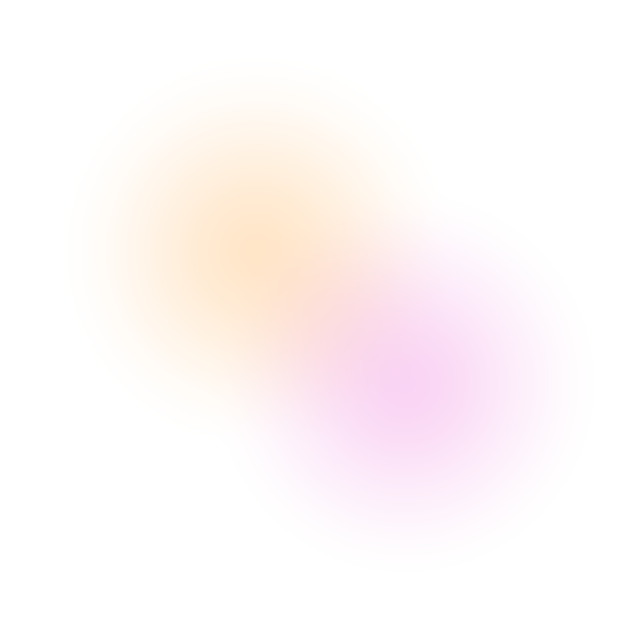
This background is drawn by a Shadertoy shader. Its source:

```glsl
#define AMBER_CENTER vec2(-0.102, 0.096)
#define AMBER_RADIUS 0.321
#define AMBER_TINT vec3(1.0, 0.900, 0.785)
#define PINK_CENTER vec2(0.137, -0.116)
#define PINK_RADIUS 0.315
#define PINK_TINT vec3(0.978, 0.830, 0.955)
#define FALLOFF_EASE 0.75

// Round glow: 1 at the center, easing to 0 at the radius
float glow(vec2 point, vec2 center, float radius) {
    float closeness = clamp(1.0 - length(point - center) / radius, 0.0, 1.0);
    return mix(closeness, smoothstep(0.0, 1.0, closeness), FALLOFF_EASE);
}

void mainImage(out vec4 fragColor, in vec2 fragCoord) {
    // Canvas-centered coordinates, in units of canvas height
    vec2 point = (fragCoord - 0.5 * iResolution.xy) / iResolution.y;

    // Soft tints multiplied over white
    vec3 white = vec3(1.0);
    vec3 amber = mix(white, AMBER_TINT, glow(point, AMBER_CENTER, AMBER_RADIUS));
    vec3 pink = mix(white, PINK_TINT, glow(point, PINK_CENTER, PINK_RADIUS));

    fragColor = vec4(amber * pink, 1.0);
}
```
